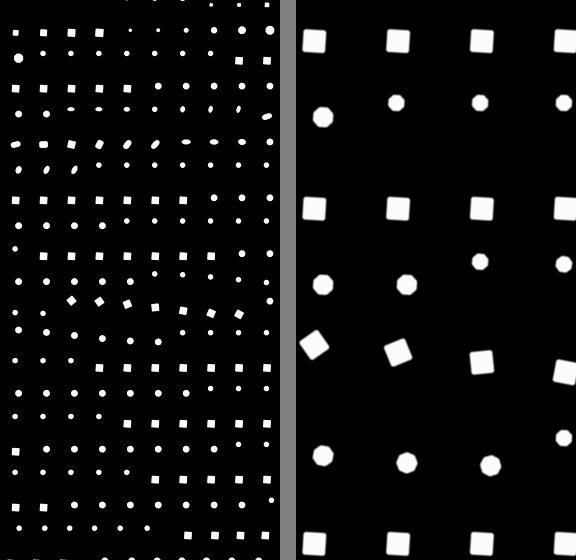
Left: the whole. Right: its middle third, enlarged.
This pattern is drawn by a WebGL 2 fragment shader. Its source:

```glsl
#version 300 es
precision highp float;
// White dots, squares and discs on black, laid out in reading order on a grid.
// The kind changes every seven marks; four of the 21-mark groups ease
// through a change of size, squash and turn, vertical drift or sideways drift.

uniform vec2 u_resolution;
out vec4 outColor;

const vec3 BACKGROUND = vec3(0.0);
const vec3 INK = vec3(0.985);

// Layout; lengths are in cells.
const float CELLS_ACROSS = 10.026;
const int COLUMNS = 10;
const int RUN = 7;
const int KINDS = 3;
const float EDGE_BLUR = 0.018;

// Each vec3 holds one value per kind: dot, square, disc.
const vec3 CENTER_X = vec3(0.540, 0.561, 0.666);
const vec3 CENTER_Y = vec3(-0.087, 0.175, 0.083);
const vec3 HALF_SIZE = vec3(0.098, 0.136, 0.122);
const vec3 CORNER = vec3(1.0, 0.25, 1.0);
const float TILT = -0.06;
const float FACETING = 0.025;

// Groups that are altered, with their values at the start and end of a run.
const int GROW_GROUP = 0;
const vec3 GROW_FROM = vec3(0.45, 0.45, 0.50);
const vec3 GROW_TO = vec3(1.25, 1.08, 1.38);

const int SQUASH_GROUP = 2;
const float SQUASH_RANGE = 0.42;
const vec3 TURN_FROM = vec3(0.0, 0.30, 0.0);
const vec3 TURN_TO = vec3(-0.25, -0.75, -0.50);

const int FALL_GROUP = 5;
const vec3 FALL_FROM = vec3(-0.105, -0.41, -0.30);
const vec3 FALL_TO = vec3(0.31, 0.08, 0.16);
const float SPIN_FROM = 0.70;
const float SPIN_TO = -0.50;

const int SLIDE_GROUP = 9;
const vec3 SLIDE_FROM = vec3(0.18, 0.17, 0.09);
const vec3 SLIDE_TO = vec3(-0.27, -0.29, -0.40);

float roundedBox(vec2 p, float halfSize, float radius) {
  vec2 q = abs(p) - halfSize + radius;
  return length(max(q, 0.0)) + min(max(q.x, q.y), 0.0) - radius;
}

// Signed distance from p to the mark in the given column and row.
float markDistance(vec2 p, int column, int row) {
  int index = row * COLUMNS + column;
  int kind = (index / RUN) % KINDS;
  int group = index / (RUN * KINDS);
  float ease = smoothstep(0.0, float(RUN - 1), float(index % RUN));

  vec2 center = vec2(column, row) + vec2(CENTER_X[kind], CENTER_Y[kind]);
  float scale = 1.0;
  float squash = 0.0;
  float angle = TILT;

  if (group == GROW_GROUP) {
    scale = mix(GROW_FROM[kind], GROW_TO[kind], ease);
  } else if (group == SQUASH_GROUP) {
    squash = mix(SQUASH_RANGE, -SQUASH_RANGE, ease);
    angle = mix(TURN_FROM[kind], TURN_TO[kind], ease);
  } else if (group == FALL_GROUP) {
    center.y += mix(FALL_FROM[kind], FALL_TO[kind], ease);
    angle = mix(SPIN_FROM, SPIN_TO, ease);
  } else if (group == SLIDE_GROUP) {
    center.x += mix(SLIDE_FROM[kind], SLIDE_TO[kind], ease);
  }

  // Turn into the mark's own frame, with y pointing up, and undo the squash.
  vec2 d = (p - center) * vec2(1.0, -1.0);
  float c = cos(angle);
  float s = sin(angle);
  d = vec2(c * d.x + s * d.y, c * d.y - s * d.x);
  d *= exp2(vec2(-squash, squash));

  float halfSize = HALF_SIZE[kind] * scale;
  float softening = max(abs(squash) / SQUASH_RANGE, 1.0 - min(scale, 1.0));
  float corner = mix(CORNER[kind], 1.0, 0.8 * softening);
  float facets = kind == 1 ? 0.0 : cos(8.0 * atan(d.y, d.x + 1e-5));
  return roundedBox(d, halfSize, halfSize * corner) + FACETING * halfSize * facets;
}

void main() {
  // Cell coordinates, with rows counted down from the top edge.
  float cellsPerPixel = CELLS_ACROSS / u_resolution.x;
  vec2 p = vec2(gl_FragCoord.x, u_resolution.y - gl_FragCoord.y) * cellsPerPixel;
  ivec2 cell = ivec2(floor(p));

  // Nearest mark among the neighbouring cells.
  float nearest = 1.0;
  for (int j = -1; j <= 1; j++) {
    for (int i = -1; i <= 1; i++) {
      ivec2 id = cell + ivec2(i, j);
      if (id.x < 0 || id.x >= COLUMNS || id.y < 0) continue;
      nearest = min(nearest, markDistance(p, id.x, id.y));
    }
  }

  float blur = max(EDGE_BLUR, 0.6 * cellsPerPixel);
  float coverage = 1.0 - smoothstep(-blur, blur, nearest);
  outColor = vec4(mix(BACKGROUND, INK, coverage), 1.0);
}
```
